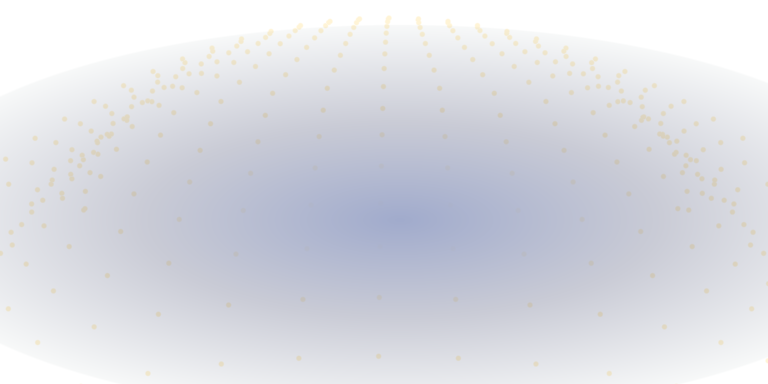
Give the GLSL for this background, as a Shadertoy shader.

```glsl
// A pale elliptical glow, blue at its heart and grey at its rim, on white.
// Fine cream dots cover it in rings, whose columns fan out from a curved
// horizon; each dot is placed by a row and column formula.

// Distance from the heart of the glow, 1 at its rim; y runs downward.
float glowRadius(vec2 p) {
    return length((p - vec2(1.042, 0.573)) / vec2(1.346, 0.508));
}

vec3 glowColor(float r) {
    vec3 blue = vec3(0.63, 0.67, 0.80);
    vec3 grey = vec3(0.79, 0.797, 0.838);
    vec3 rim = vec3(0.97, 0.975, 0.975);
    return r < 0.5 ? mix(blue, grey, r * 2.0)
                   : mix(grey, rim, min(r * 2.0 - 1.0, 1.0));
}

// Centre of one dot: elliptical rings that flatten into the horizon.
vec2 dotCentre(float row, float column) {
    float angle = column * 0.165;
    float width = 0.4635 + 0.0534 * row;
    float depth = 0.208 + 0.13 * width;
    vec2 ring = vec2(width * sin(angle), depth * (1.0 - cos(angle)));

    float x = 0.0768 * column;
    vec2 horizon = vec2(x, 0.3686 * x * x);

    float top = 0.047 + row * row * (0.00234 + 0.000007 * row * row);
    vec2 offset = mix(horizon, ring, min(row / 8.0, 1.0));
    return vec2(1.013 - 0.0018 * row, top) + offset;
}

// Coverage of all the dots at p.
float dotField(vec2 p, float pixel) {
    float nearest = 1e3;
    for (int i = 0; i < 16; i++) {
        // The outermost columns exist only near the horizon.
        int reach = i > 4 ? 9 : 14;
        for (int j = -reach; j <= reach; j++) {
            vec2 d = p - dotCentre(float(i), float(j));
            nearest = min(nearest, dot(d, d));
        }
    }
    return 1.0 - smoothstep(-pixel, pixel, sqrt(nearest) - 0.0066);
}

void mainImage(out vec4 fragColor, in vec2 fragCoord) {
    // Canvas units: two wide, one high, measured from the top.
    vec2 uv = fragCoord / iResolution.xy;
    vec2 p = vec2(2.0 * uv.x, 1.0 - uv.y);
    float pixel = 1.0 / iResolution.y;

    // Glow with a smooth rim
    float r = glowRadius(p);
    float rimEdge = smoothstep(-1.0, 1.0, (r - 1.0) / max(fwidth(r), 1e-5));
    vec3 color = mix(glowColor(r), vec3(1.0), rimEdge);

    // Cream dots, fading towards the heart
    float strength = mix(0.08, 0.9, smoothstep(0.1, 0.65, r));
    vec3 cream = vec3(1.0, 0.95, 0.82);
    color *= mix(vec3(1.0), cream, dotField(p, pixel) * strength);

    fragColor = vec4(color, 1.0);
}
```
